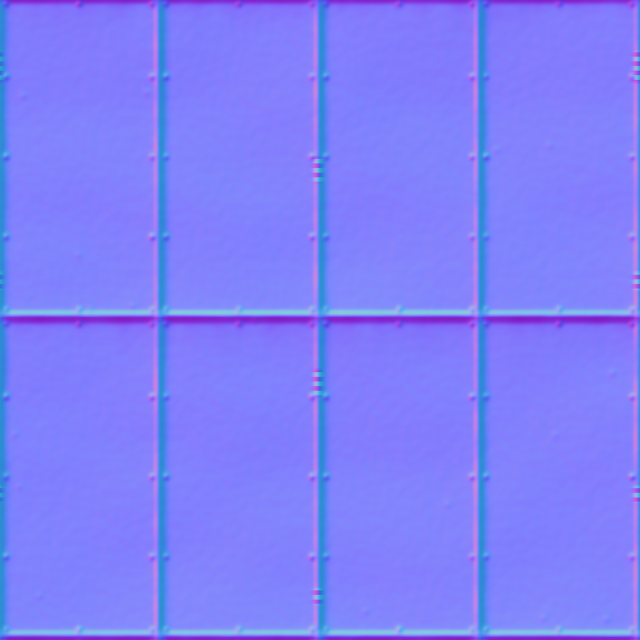
Reproduce this texture map procedurally as a WebGL 1 fragment shader.

```glsl
precision highp float;
// Tangent-space normal map of riveted sheet-metal panels, four across and two down.
// Bevelled seams, rivets, dents and chipped edges each add a surface slope;
// the summed slope is normalised and encoded as colour.
uniform vec2 u_resolution;

const vec2 PANELS = vec2(4.0, 2.0);
const vec2 SEAM_SHIFT = vec2(-0.0013, 0.0052);
const float RIVET_GRID = 8.0;       // rivet stations per canvas side
const float RIVET_INSET = 0.0106;   // distance from seam centre
const float RIVET_RADIUS = 0.0052;
const float RIVET_SLOPE = 0.95;
const vec2 LEFT_CORE = vec2(-0.66, 0.14);
const float LEFT_SKIRT = -0.42;
const float RIGHT_FACING = 0.52;
const float UPPER_BEVEL = 0.82;
const float LOWER_BEVEL = -1.10;
const float SMEAR_SLOPE = 0.24;     // soft trail below horizontal seams
const float SMEAR_WIDTH = 0.019;
const float BOW_SLOPE = 0.05;       // slight bow of each panel
const float DENT_GRID = 11.0;
const float DENT_CHANCE = 0.12;
const float CHIP_CELLS = 3.0;       // chipped stretches along a worn seam
const float CHIP_PITCH = 0.0145;
const float CHIP_SLOPE = 0.55;
const float WARP_HEIGHT = 0.0035;
const float GRAIN_HEIGHT = 0.00022;

float hash(vec2 p) {
  return fract(sin(dot(p, vec2(127.1, 311.7))) * 43758.5);
}

vec2 gradientAt(vec2 cell) {
  float angle = 6.2832 * hash(cell);
  return vec2(cos(angle), sin(angle));
}

float gradientNoise(vec2 p) {
  vec2 i = floor(p), f = fract(p), e = vec2(1.0, 0.0);
  vec2 u = f * f * f * (f * (f * 6.0 - 15.0) + 10.0);
  float a = dot(gradientAt(i), f);
  float b = dot(gradientAt(i + e.xy), f - e.xy);
  float c = dot(gradientAt(i + e.yx), f - e.yx);
  float d = dot(gradientAt(i + e.xx), f - e.xx);
  return mix(mix(a, b, u.x), mix(c, d, u.x), u.y);
}

float bump(float d, float width) {
  return exp(-d * d / (width * width));
}

// Slope of a rounded stud around its centre
vec2 studSlope(vec2 d, float radius) {
  vec2 t = d / radius;
  return vec2(-t.x, t.y) * exp(-dot(t, t));
}

// Gentle buckling of the sheet with a trace of grain
float sheetHeight(vec2 p) {
  return WARP_HEIGHT * gradientNoise(p * vec2(5.0, 7.0) + 3.7)
       + GRAIN_HEIGHT * (gradientNoise(p * 31.0) + gradientNoise(p * 67.0));
}

vec2 sheetSlope(vec2 p) {
  const float STEP = 0.002;
  float h = sheetHeight(p);
  return vec2(h - sheetHeight(p + vec2(STEP, 0.0)), sheetHeight(p + vec2(0.0, STEP)) - h) / STEP;
}

// Bevels on both sides of the nearest seams; s is the offset from their centres
vec2 seamSlope(vec2 p, vec2 s, vec2 seam) {
  float column = mod(floor(p.x * PANELS.x), PANELS.x);
  float wearX = gradientNoise(vec2(seam.x * 7.3 + 0.4, p.y * 24.0));
  float wearY = gradientNoise(vec2(p.x * 24.0, seam.y * 5.3 + 0.4));
  vec2 across = LEFT_CORE * (1.0 + 0.5 * wearX) * bump(s.x - 0.0034, 0.0046);
  across.x += LEFT_SKIRT * (1.0 - 0.6 * wearX) * bump(s.x - 0.0064, 0.0082);
  across.x += RIGHT_FACING * (1.0 + 1.1 * wearX) * bump(s.x + 0.0058, 0.0034);
  across.x += 0.09 * step(s.x, 0.0) * exp(s.x / 0.012);
  float along = UPPER_BEVEL * (0.75 + 0.35 * hash(vec2(column, seam.y))) * bump(s.y - 0.0062, 0.0046);
  along += LOWER_BEVEL * (1.0 + 0.3 * wearY) * bump(s.y + 0.0040, 0.0062);
  float smear = max(0.2, 1.0 + 1.1 * gradientNoise(p * vec2(34.0, 8.0)));
  along -= SMEAR_SLOPE * smear * step(s.y, 0.0) * exp(s.y / SMEAR_WIDTH);
  along += 0.10 * step(0.0, s.y) * exp(-s.y / SMEAR_WIDTH);
  along *= 1.0 - 0.65 * bump(s.x, 0.010);
  return across * (1.0 - 0.5 * bump(s.y, 0.009)) + vec2(0.0, along);
}

// Rivets straddle every seam; at crossings they sit in all four corners
vec2 rivetSlope(vec2 p) {
  vec2 station = floor(p * RIVET_GRID + 0.5);
  vec2 q = p - station / RIVET_GRID;
  vec2 onSeam = 1.0 - step(0.5, mod(station, RIVET_GRID / PANELS));
  vec2 side = sign(q) * onSeam;
  float strength = max(onSeam.x, onSeam.y) * (0.65 + 0.35 * hash(station + side * 0.3));
  return RIVET_SLOPE * strength * studSlope(q - side * RIVET_INSET, RIVET_RADIUS);
}

vec2 dentSlope(vec2 p) {
  vec2 cell = floor(p * DENT_GRID);
  vec2 centre = 0.25 + 0.5 * vec2(hash(cell + 1.3), hash(cell + 7.9));
  vec2 d = (fract(p * DENT_GRID) - centre) / DENT_GRID;
  return 0.18 * step(hash(cell), DENT_CHANCE) * studSlope(d, 0.006);
}

// Notched stretches on every second vertical seam
vec2 chipSlope(vec2 p, vec2 s, float seam) {
  float worn = 1.0 - step(0.5, mod(seam, 2.0));
  float middle = step(1.5, seam);
  float y = p.y * CHIP_CELLS - mix(0.67, 0.19, middle) + 0.5;
  float reach = mix(0.014, 0.030, hash(vec2(floor(y), middle + 2.0)));
  float d = abs(fract(y) - 0.5) / CHIP_CELLS;
  float mask = worn * (1.0 - smoothstep(reach * 0.6, reach, d)) * bump(s.x + 0.002, 0.0070);
  float teeth = smoothstep(-0.5, 0.5, sin(6.2832 * p.y / CHIP_PITCH)) * 2.0 - 1.0;
  return mask * CHIP_SLOPE * vec2(0.1 - 0.5 * teeth, teeth);
}

void main() {
  vec2 p = gl_FragCoord.xy / u_resolution - SEAM_SHIFT;
  vec2 seam = floor(p * PANELS + 0.5), s = p - seam / PANELS;
  seam = mod(seam, PANELS);
  vec2 slope = sheetSlope(p) + seamSlope(p, s, seam) + rivetSlope(p) + dentSlope(p);
  slope += chipSlope(p, s, seam.x) + vec2(0.02, BOW_SLOPE * (0.6 - fract(p.y * PANELS.y)));
  vec3 normal = normalize(vec3(slope, 1.0)) * (0.985 - 0.07 * min(length(slope), 1.0));
  gl_FragColor = vec4(0.5 + 0.5 * normal, 1.0);
}
```
